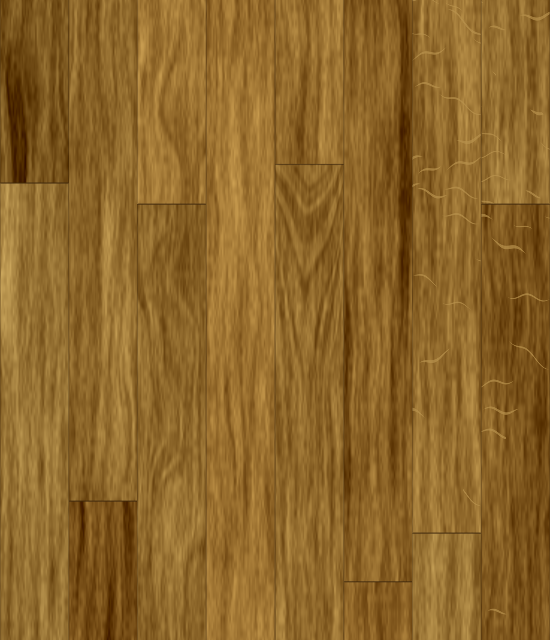
Write a WebGL 1 fragment shader that draws this texture.

```glsl
precision highp float;

// Oak strip floor: eight strips across, most cut once by a butt joint.
// Each board picks a tone and figure; warped value noise draws rings,
// fibres and streaks, and hashed curved strokes draw pale ray flecks.

uniform vec2 u_resolution;

const float STRIPS = 8.0;
const vec3 OAK = vec3(0.560, 0.418, 0.180);       // middle colour
const vec3 TONE_SPAN = vec3(0.135, 0.135, 0.105); // change per unit of tone
const vec3 FLECK_COLOR = vec3(0.72, 0.57, 0.30);
const vec3 SEAM_COLOR = vec3(0.25, 0.16, 0.05);

// Joint height in each strip; a negative height leaves the strip whole.
const vec4 JOINTS_LEFT = vec4(0.714, 0.217, 0.681, -1.0);
const vec4 JOINTS_RIGHT = vec4(0.743, 0.091, 0.167, 0.681);

// One column per board: tone, dark streaks, waviness, fleck density.
const mat4 UPPER_LEFT = mat4(
  -0.65, 0.8, 0.3, 0.0,   0.15, 0.35, 0.3, 0.0,
   0.25, 0.1, 1.0, 0.0,   0.28, 0.0, 0.35, 0.0);
const mat4 UPPER_RIGHT = mat4(
   0.25, 0.3, 0.2, 0.0,  -0.25, 0.9, 0.25, 0.0,
   0.22, 0.0, 0.1, 0.6,   0.18, 0.0, 0.1, 0.3);
const mat4 LOWER_LEFT = mat4(
   0.25, 0.0, 0.1, 0.0,  -0.80, 0.9, 0.4, 0.0,
   0.00, 0.2, 1.2, 0.0,   0.28, 0.0, 0.35, 0.0);
const mat4 LOWER_RIGHT = mat4(
   0.05, 0.2, 0.5, 0.0,  -0.30, 0.3, 0.3, 0.0,
   0.20, 0.0, 0.1, 0.0,  -0.50, 0.2, 0.2, 0.6);

const float ARCH_STRIP = 4.0;          // its lower board has arched rings
const float RING_COUNT = 13.0;
const float SEAM_HALF_WIDTH = 0.010;   // in strip widths
const vec2 FLECK_CELL = vec2(0.5, 0.4);
const float FLECK_HALF_WIDTH = 0.026;

float hash(vec2 p) {
  vec3 q = fract(p.xyx * 0.1031);
  q += dot(q, q.yzx + 33.33);
  return fract((q.x + q.y) * q.z);
}

float noise(vec2 p) {
  vec2 i = floor(p), f = fract(p);
  f = f * f * (3.0 - 2.0 * f);
  return mix(mix(hash(i), hash(i + vec2(1.0, 0.0)), f.x),
             mix(hash(i + vec2(0.0, 1.0)), hash(i + 1.0), f.x), f.y);
}

// Coverage of a line of half width w at distance d.
float line(float d, float w, float px) {
  return 1.0 - smoothstep(w - px * 0.5, w + px * 0.5, d);
}

// Tapered, bent strokes, one per hashed cell.
float flecks(vec2 p, float density, float px) {
  float cover = 0.0;
  for (int j = -1; j <= 1; j++) {
    for (int i = -1; i <= 1; i++) {
      vec2 id = floor(p / FLECK_CELL) + vec2(float(i), float(j));
      vec3 r = vec3(hash(id), hash(id + 17.0), hash(id + 41.0));
      vec2 d = p - (id + 0.2 + 0.6 * r.xy) * FLECK_CELL;
      d.y -= (r.z - 0.6) * 1.4 * d.x + 0.04 * sin(d.x * 14.0 + r.x * 6.0);
      float reach = d.x / (0.12 + 0.24 * r.y);
      float taper = max(0.0, 1.0 - reach * reach);
      float width = FLECK_HALF_WIDTH * taper * (0.3 + 0.7 * r.x);
      float stroke = line(abs(d.y), width, px) * smoothstep(0.0, 0.4, taper);
      cover = max(cover, stroke * step(hash(id + 7.0), density));
    }
  }
  return cover;
}

void main() {
  vec2 uv = gl_FragCoord.xy / u_resolution;
  float px = STRIPS / u_resolution.x;
  float tall = u_resolution.y * px;    // canvas height in strip widths

  // Board layout
  float strip = floor(uv.x * STRIPS);
  float x = fract(uv.x * STRIPS);
  vec4 pick = vec4(equal(vec4(0.0, 1.0, 2.0, 3.0), vec4(mod(strip, 4.0))));
  bool left = strip < 4.0;
  float joint = dot(left ? JOINTS_LEFT : JOINTS_RIGHT, pick);
  bool upper = uv.y > joint;
  vec4 board = (left ? UPPER_LEFT : UPPER_RIGHT) * pick;
  if (!upper) board = (left ? LOWER_LEFT : LOWER_RIGHT) * pick;
  float seed = strip * 7.0 + (upper ? 3.0 : 60.0);
  vec2 p = vec2(x, uv.y * tall) + vec2(seed, seed * 1.7);

  // Growth rings, straight or arched below the joint
  float bend = noise(p * vec2(2.5, 0.9)) - 0.5;
  float rings = RING_COUNT * x + board.z * 7.0 * bend;
  if (strip == ARCH_STRIP && !upper) {
    float drop = (joint - uv.y) * tall;
    float side = abs(x - 0.45 + 0.2 * bend);
    rings = 22.0 * pow(side, 1.3) + 18.0 * (1.0 - exp(-0.6 * drop)) + 2.0 * bend;
  }

  // Tone from rings, fibres, pores, slow drift and dark streaks
  float tone = board.x;
  tone += 1.25 * (noise(vec2(rings + seed, p.y * 0.7)) - 0.5);
  tone += 0.95 * (noise(vec2(p.x * 25.0 + bend * 3.0, p.y * 2.0)) - 0.5);
  tone += 0.75 * (noise(p * vec2(46.0, 9.0)) - 0.5);
  tone += 0.60 * (noise(p * vec2(1.3, 0.4)) - 0.5);
  float streak = noise(vec2(p.x * 7.0 + bend, p.y * 0.25));
  tone -= board.y * 1.3 * smoothstep(0.45, 0.85, streak);
  vec3 color = OAK + TONE_SPAN * tone;
  color *= mix(vec3(1.0), vec3(1.03, 0.97, 0.88), hash(vec2(seed, 5.0)));

  // Ray flecks in loose clusters
  float cluster = smoothstep(0.25, 0.6, noise(p * vec2(0.8, 0.6)));
  color = mix(color, FLECK_COLOR, 0.7 * flecks(p, board.w * cluster, px));

  // Seams between strips and at joints
  float edge = line(min(x, 1.0 - x), SEAM_HALF_WIDTH, px);
  float cut = line(abs(uv.y - joint) * tall, SEAM_HALF_WIDTH, px);
  color = mix(color, SEAM_COLOR, max(0.35 * edge, 0.65 * cut));

  gl_FragColor = vec4(clamp(color, 0.0, 1.0), 1.0);
}
```
